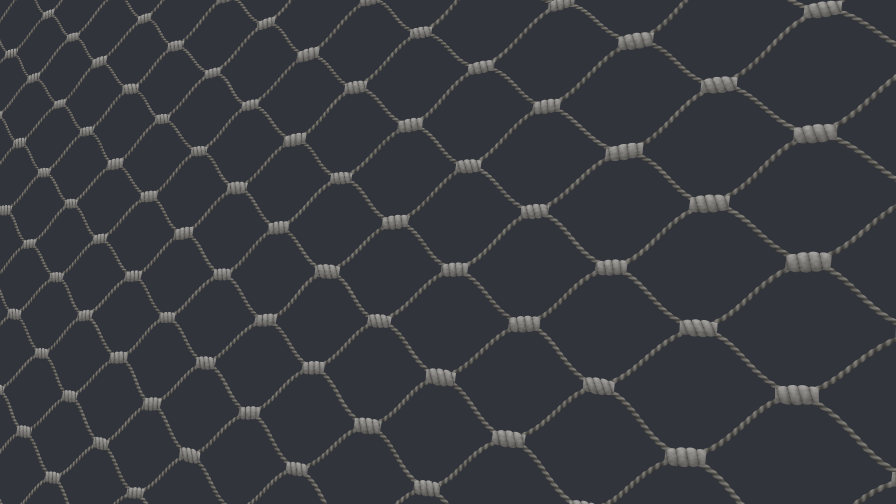
This pattern is drawn by a WebGL 1 fragment shader. Its source:

```glsl
precision highp float;
// Knotted rope netting receding to the left in perspective on a slate backdrop.

uniform vec2 u_resolution;

// Net plane in canvas heights, y down: one step across and down, with foreshortening.
const vec2 NET_ORIGIN = vec2(0.929, 0.330);
const vec2 STEP_ACROSS = vec2(0.0914, -0.0296);
const vec2 STEP_DOWN = vec2(-0.0220, 0.0972);
const vec2 FORESHORTEN = vec2(0.050, 0.0095);

const float ROPE_RADIUS = 0.038;            // in steps down
const float ROPE_BEND = 0.55;               // flattening of strands near knots
const float TWISTS = 14.0;                  // twists between two knots
const vec2 KNOT_SIZE = vec2(0.195, 0.145);  // half extents in net steps
const float KNOT_COILS = 4.0;
const float SLACK = 0.07;                   // irregularity of the mesh

const vec3 BACKDROP = vec3(0.192, 0.202, 0.230);
const vec3 ROPE_DARK = vec3(0.215, 0.208, 0.195);
const vec3 ROPE_LIGHT = vec3(0.510, 0.500, 0.475);
const vec3 KNOT_LIGHT = vec3(0.640, 0.635, 0.620);
const float TAU = 6.28318;

float hash(vec2 p) {
  return fract(sin(dot(p, vec2(127.1, 311.7))) * 4375.85);
}

vec2 gradientAt(vec2 cell) {
  float angle = TAU * hash(cell);
  return vec2(cos(angle), sin(angle));
}

float gradientNoise(vec2 p) {
  vec2 i = floor(p), f = fract(p);
  vec2 w = f * f * f * (f * (f * 6.0 - 15.0) + 10.0);
  vec2 e = vec2(1.0, 0.0);
  float top = mix(dot(gradientAt(i), f), dot(gradientAt(i + e.xy), f - e.xy), w.x);
  float low = mix(dot(gradientAt(i + e.yx), f - e.yx), dot(gradientAt(i + e.xx), f - e.xx), w.x);
  return mix(top, low, w.y);
}

float coverage(float inside, float pixel) {
  return clamp(inside / pixel + 0.5, 0.0, 1.0);
}

// One family of parallel strands; slope is +1 or -1. Returns colour and coverage.
vec4 strands(vec2 net, vec2 gradU, vec2 gradV, float slope, float unit, float pixel) {
  float bend = ROPE_BEND * sin(TAU * net.x) / TAU;
  float offset = mod(net.y - slope * (net.x - bend) + 1.0, 2.0) - 1.0;
  vec2 grad = gradV - slope * (1.0 - ROPE_BEND * cos(TAU * net.x)) * gradU;
  float dist = offset / length(grad);

  float radius = ROPE_RADIUS * unit;
  float across = clamp(dist / radius, -1.0, 1.0);
  float along = 0.5 * (net.x + slope * net.y);
  float visible = smoothstep(1.2, 3.5, 1.3 * unit / (TWISTS * pixel));
  float twist = visible * cos(TAU * TWISTS * along + 1.7 * across);

  float light = 0.50 - 0.28 * across + 0.32 * twist;
  light += 0.2 * gradientNoise(net * 2.3 + slope * 17.0);
  vec3 color = mix(ROPE_DARK, ROPE_LIGHT, clamp(light, 0.0, 1.0));
  float inside = radius * (0.93 + 0.14 * twist) - abs(dist);
  return vec4(color, coverage(inside, pixel));
}

// Coiled knot at the nearest crossing. Returns colour and coverage.
vec4 knot(vec2 net, vec2 units, float pixel) {
  vec2 cell = floor(0.5 * vec2(net.x + net.y, net.x - net.y) + 0.5);
  vec2 local = net - vec2(cell.x + cell.y, cell.x - cell.y);
  float vary = hash(cell + 3.7) - 0.5;
  local.y -= 0.28 * vary * local.x;
  vec2 size = KNOT_SIZE * (1.0 + 0.2 * (hash(cell + 9.1) - 0.5));
  vec2 q = local / size;

  // Slanted coils bulge between dark grooves.
  float coil = fract(0.5 * KNOT_COILS * q.x - (0.35 + 0.3 * vary) * q.y + vary) - 0.5;
  float bulge = sqrt(max(1.0 - 3.8 * coil * coil, 0.0));
  float height = size.y * (0.76 + 0.24 * bulge) * (1.0 - 0.28 * q.x * q.x);
  float inside = min((size.x - abs(local.x)) * units.x, (height - abs(local.y)) * units.y);

  float light = (0.25 + 0.75 * bulge) * (0.70 - 0.38 * q.y) - 0.12 * coil;
  light += 0.15 * gradientNoise(local * 22.0 + cell * 5.3);
  vec3 color = mix(ROPE_DARK, KNOT_LIGHT, clamp(light, 0.0, 1.0));
  return vec4(color, coverage(inside, pixel));
}

void main() {
  float pixel = 1.0 / u_resolution.y;
  vec2 pos = vec2(gl_FragCoord.x, u_resolution.y - gl_FragCoord.y) * pixel;

  // Invert the perspective to find net coordinates and their screen gradients.
  vec2 axisU = STEP_ACROSS + FORESHORTEN.x * pos;
  vec2 axisV = STEP_DOWN + FORESHORTEN.y * pos;
  float det = axisU.x * axisV.y - axisU.y * axisV.x;
  vec2 rowU = vec2(axisV.y, -axisV.x) / det;
  vec2 rowV = vec2(-axisU.y, axisU.x) / det;
  vec2 fromOrigin = pos - NET_ORIGIN;
  vec2 net = vec2(dot(rowU, fromOrigin), dot(rowV, fromOrigin));
  float depth = 1.0 - dot(FORESHORTEN, net);
  vec2 units = vec2(length(axisU), length(axisV)) / depth;

  // Uneven tension shifts the mesh slightly.
  net += SLACK * vec2(gradientNoise(net * 0.6), gradientNoise(net * 0.6 + 31.0));

  vec3 color = BACKDROP;
  vec4 rising = strands(net, rowU * depth, rowV * depth, -1.0, units.y, pixel);
  color = mix(color, rising.rgb, rising.a);
  vec4 falling = strands(net, rowU * depth, rowV * depth, 1.0, units.y, pixel);
  color = mix(color, falling.rgb, falling.a);
  vec4 tied = knot(net, units, pixel);
  color = mix(color, tied.rgb, tied.a);
  gl_FragColor = vec4(color, 1.0);
}
```
